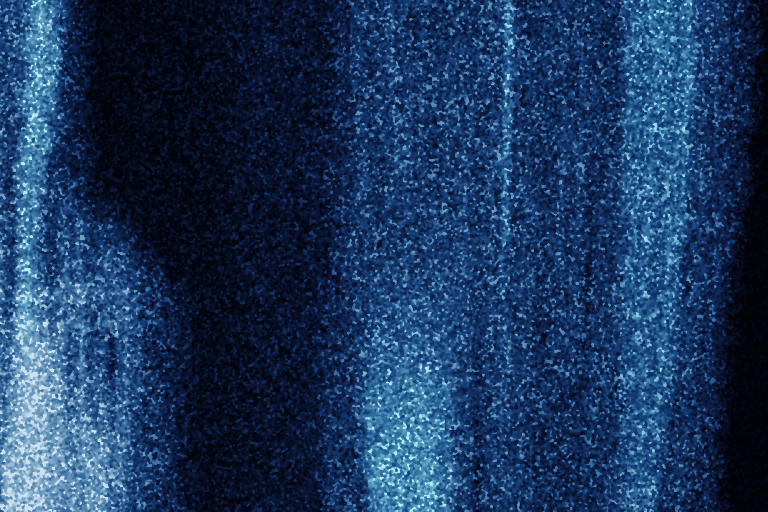
Write a Shadertoy shader that draws this texture.

```glsl
// Woven pile carpet with soft vertical brush bands of navy, blue and pale teal.
#define TUFTS 205.0        // tufts per canvas height
#define GRAIN 0.52         // contrast between tufts
#define STREAK 0.2         // strength of fine vertical fibres
#define BLUE_TONE 0.355
#define NIGHT_TONE 0.07
#define TEAL vec3(0.88, 1.06, 1.03)

float hash(vec2 p) {
    vec3 q = fract(vec3(p.xyx) * 0.1031);
    q += dot(q, q.yzx + 33.33);
    return fract((q.x + q.y) * q.z);
}

float noise(vec2 p) {
    vec2 i = floor(p), f = fract(p);
    f = f * f * (3.0 - 2.0 * f);
    return mix(mix(hash(i), hash(i + vec2(1, 0)), f.x),
               mix(hash(i + vec2(0, 1)), hash(i + vec2(1, 1)), f.x), f.y);
}

// Soft-edged interval from a to b
float band(float x, float a, float b, float soft) {
    return smoothstep(a - soft, a + soft, x) * (1.0 - smoothstep(b - soft, b + soft, x));
}

float blob(vec2 p, vec2 center, vec2 size) {
    vec2 d = (p - center) / size;
    return exp(-dot(d, d));
}

// Jittered round tufts, each with its own brightness
float tufts(vec2 p) {
    vec2 cell = floor(p);
    float sum = 0.0, weight = 0.0001;
    for (int j = -1; j <= 1; j++)
    for (int i = -1; i <= 1; i++) {
        vec2 id = cell + vec2(i, j);
        vec2 d = id + vec2(hash(id + 17.3), hash(id + 71.9)) - p;
        float w = exp(-6.0 * dot(d, d));
        sum += w * hash(id);
        weight += w;
    }
    return sum / weight;
}

vec3 ramp(float t) {
    vec3 c = mix(vec3(0.008, 0.01, 0.035), vec3(0.045, 0.11, 0.26), smoothstep(0.0, 0.23, t));
    c = mix(c, vec3(0.085, 0.24, 0.46), smoothstep(0.18, 0.42, t));
    c = mix(c, vec3(0.21, 0.41, 0.61), smoothstep(0.38, 0.6, t));
    c = mix(c, vec3(0.41, 0.60, 0.74), smoothstep(0.56, 0.78, t));
    return mix(c, vec3(0.80, 0.88, 0.94), smoothstep(0.75, 1.05, t));
}

void mainImage(out vec4 fragColor, in vec2 fragCoord) {
    vec2 p = fragCoord / iResolution.xy;
    vec2 q = fragCoord / iResolution.y;
    float fall = 1.0 - p.y;

    // Ragged edges and long fibres that lean with the pile
    float x = p.x + 0.008 * (noise(q * 22.0) - 0.5) + 0.010 * (noise(q * 70.0) - 0.5);
    float lean = p.x + 0.045 * fall * fall * smoothstep(0.55, 0.9, p.x);
    float fibre = 0.6 * noise(vec2(lean * 75.0, p.y * 2.0))
                + 0.4 * noise(vec2(lean * 170.0, p.y * 4.0)) - 0.5;

    // Blue ground with the wide dark band
    float tone = BLUE_TONE + 0.06 * (noise(vec2(lean * 18.0, p.y * 1.5)) - 0.5);
    tone -= 0.045 * band(x, 0.69, 0.8, 0.03) + 0.04 * band(x, 0.61, 0.645, 0.02) * fall;
    float nightLeft = mix(0.232, 0.118, smoothstep(0.38, 0.66, p.y));
    float nightRight = mix(0.43, 0.452, p.y);
    float night = smoothstep(nightLeft - 0.06, nightLeft + 0.04, x)
                * (1.0 - smoothstep(nightRight - 0.045, nightRight + 0.05, x));
    float nightTone = NIGHT_TONE + 0.055 * smoothstep(0.23, 0.36, x);
    tone = mix(tone, nightTone, night);
    tone -= 0.09 * band(x, 0.075, 0.14, 0.02) * smoothstep(0.45, 0.8, p.y);

    // Pale ribbon and worn corner on the left
    float ribbonX = mix(0.034, 0.057, smoothstep(0.45, 0.95, p.y));
    float ribbonHalf = mix(0.011, 0.023, smoothstep(0.45, 0.85, p.y));
    float ribbon = band(x, ribbonX - ribbonHalf, ribbonX + ribbonHalf, 0.011)
                 * smoothstep(0.25, 0.45, p.y);
    float corner = blob(p, vec2(0.035, 0.05), vec2(0.085, 0.2))
                 + 0.6 * blob(p, vec2(0.045, 0.28), vec2(0.03, 0.11))
                 + 0.45 * blob(p, vec2(0.14, 0.07), vec2(0.03, 0.15));
    float haze = blob(p, vec2(0.07, 0.32), vec2(0.14, 0.19));
    float wefts = noise(vec2(p.x * 9.0, p.y * 55.0)) - 0.45;
    tone += 0.29 * ribbon + 0.5 * min(corner, 1.1) + 0.05 * haze;
    tone += 0.35 * wefts * blob(p, vec2(0.08, 0.4), vec2(0.09, 0.06));
    tone -= 0.25 * blob(p, vec2(0.145, 0.29), vec2(0.009, 0.05));
    tone += 0.25 * fibre * haze;

    // Teal patch, thin thread, and wide bending ribbon
    float patchMask = band(x, 0.475, 0.585, 0.014) * (1.0 - smoothstep(0.1, 0.56, p.y + 0.15 * fibre));
    float thread = band(x, 0.658 - 0.010 * fall, 0.667 - 0.010 * fall, 0.007)
                 * smoothstep(0.05, 0.65, p.y);
    float wideLeft = 0.82 - 0.014 * fall;
    float wideRight = 0.907 - 0.055 * fall * fall;
    float wide = band(x, wideLeft, wideRight, 0.016) * mix(0.6, 1.0, p.y);
    float rim = band(x, wideLeft - 0.003, wideLeft + 0.007, 0.008);
    tone += 0.28 * patchMask + 0.23 * thread + 0.22 * wide + 0.06 * rim;
    tone += 0.07 * band(x, 0.52, 0.535, 0.012) * band(p.y, 0.3, 0.85, 0.15);
    tone += 0.11 * band(x, 0.58, 0.59, 0.007) * (1.0 - smoothstep(0.3, 0.8, p.y));

    // Shadow along the right border
    float border = 0.988 - 0.05 * smoothstep(0.0, 0.9, fall);
    tone -= 0.11 * smoothstep(wideRight, wideRight + 0.06, x);
    tone = mix(tone, 0.015, smoothstep(border - 0.025, border + 0.02, x));

    // Pile relief and sparse glints
    float pile = tufts(q * TUFTS);
    float relief = 0.8 * (pile - 0.5) + 0.22 * (noise(q * TUFTS * 0.45 + 9.0) - 0.5);
    float light = clamp(tone, 0.0, 1.0);
    tone += STREAK * fibre * smoothstep(0.08, 0.35, light);
    tone += GRAIN * relief * (0.3 + 0.7 * smoothstep(0.02, 0.4, light));
    tone += 0.2 * smoothstep(0.7, 0.95, pile) * smoothstep(0.02, 0.2, light);

    float teal = clamp(patchMask + wide + thread + 0.7 * ribbon, 0.0, 1.0);
    vec3 color = ramp(tone) * mix(vec3(1), TEAL, teal);
    fragColor = vec4(clamp(color, 0.0, 1.0), 1.0);
}
```
